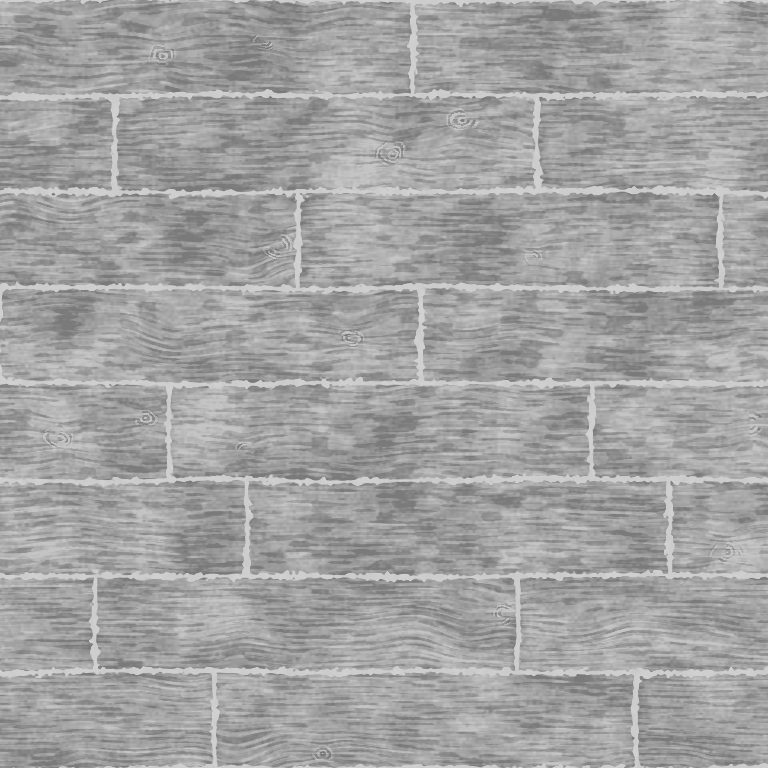
This texture is drawn by a WebGL 1 fragment shader. Its source:

```glsl
precision highp float;

uniform vec2 u_resolution;

#define ROWS 8.0
#define PLANK_LENGTH 0.5500
#define JOINT_HALF_WIDTH 0.0023
#define JOINT_RAGGED 0.0052
#define JOINT_WOBBLE 0.006
#define GRAIN_SCALE vec2(36.0, 270.0)
#define GRAIN_WARP 0.020
#define KNOT_RADIUS 0.027
#define WOOD_TONE 0.632
#define JOINT_TONE 0.805

float hash(vec2 p) {
  return fract(sin(dot(p, vec2(127.1, 311.7))) * 43758.5);
}

float noise(vec2 p) {
  vec2 i = floor(p);
  vec2 f = fract(p);
  f = f * f * (3.0 - 2.0 * f);
  return mix(mix(hash(i), hash(i + vec2(1.0, 0.0)), f.x),
             mix(hash(i + vec2(0.0, 1.0)), hash(i + 1.0), f.x), f.y);
}

float fbm(vec2 p) {
  float sum = 0.0;
  float amplitude = 0.5;
  for (int i = 0; i < 4; i++) {
    sum += amplitude * noise(p);
    p = p * 2.03 + 7.3;
    amplitude *= 0.55;
  }
  return sum / 1.01;
}

// Stagger of each row, as a share of the plank length
float rowOffset(float row) {
  vec4 slot = vec4(0.0, 1.0, 2.0, 3.0);
  vec4 upper = vec4(0.978, 0.272, 0.706, -0.004);
  vec4 lower = vec4(0.400, 0.585, 0.225, 0.507);
  float index = mod(row, 8.0);
  return dot(upper, vec4(equal(vec4(index), slot)))
       + dot(lower, vec4(equal(vec4(index - 4.0), slot)));
}

// Wood tone; local is the position inside the plank
float wood(vec2 p, vec2 local, vec2 plank) {
  vec2 seeded = p + plank * vec2(3.17, 1.73);
  float figure = smoothstep(0.5, 0.8, noise(seeded * vec2(5.0, 16.0) + 31.0));
  float warp = GRAIN_WARP * (0.2 + figure) * (noise(seeded * vec2(13.0, 9.0)) - 0.5);
  float knots = 0.0;

  // Knots bend the grain and carry broken, uneven rings
  for (int i = 0; i < 2; i++) {
    vec2 key = plank * 5.3 + float(i) * 19.7;
    vec2 center = vec2(hash(key), 0.12 + 0.76 * hash(key + 4.1))
                * vec2(PLANK_LENGTH, 1.0 / ROWS);
    float present = step(0.4, hash(key + 8.6));
    vec2 offset = local - center;
    float size = KNOT_RADIUS * (0.5 + 0.5 * hash(key + 2.9));
    float r = length(offset * vec2(1.0, 1.25)) + 0.012 * (fbm(p * 55.0) - 0.5);
    float inside = present * (1.0 - smoothstep(size * 0.6, size, r));
    float ring = smoothstep(-0.3, 0.3, sin(r * 1000.0 + 4.0 * noise(p * 80.0))) - 0.5;
    float broken = smoothstep(0.4, 0.6, noise(p * 100.0 + 5.0));
    knots += inside * (0.02 + 0.20 * ring * broken);
    warp -= present * 0.55 * offset.y * exp(-dot(offset, offset) / (size * size * 1.6));
  }

  // Short dark dashes, thinned out and clustered by the broad wear
  vec2 grain = vec2(seeded.x, seeded.y + warp);
  float wear = fbm(seeded * vec2(11.0, 14.0));
  float roughness = 0.16 * (noise(p * 230.0) - 0.5);
  float dashField = noise(grain * GRAIN_SCALE) + roughness;
  float dashes = smoothstep(0.52, 0.68, dashField + 0.35 * (0.5 - wear));
  float fibres = noise(grain * GRAIN_SCALE * vec2(1.9, 1.4) + 43.0);
  float highlights = smoothstep(0.62, 0.78, noise(grain * GRAIN_SCALE * vec2(0.8, 0.9) + 87.0));
  float bands = noise(grain * vec2(10.0, 80.0) + 11.0);
  float phase = grain.y * 560.0 + 5.0 * noise(grain * vec2(6.0, 30.0));
  float waves = smoothstep(0.2, 0.8, sin(phase) + roughness * 3.0) - 0.4;

  float tone = WOOD_TONE + 0.03 * (hash(plank + 2.3) - 0.5);
  tone += 0.24 * (wear - 0.5) + 0.13 * (fbm(seeded * vec2(38.0, 48.0)) - 0.5);
  tone -= 0.10 * (dashes - 0.36);
  tone += 0.055 * (highlights - 0.2) + 0.08 * (fibres - 0.5);
  tone += 0.03 * (bands - 0.5) + 0.07 * (noise(p * 240.0 + 17.0) - 0.5);
  tone += 0.075 * figure * waves * smoothstep(0.25, 0.6, bands);
  return tone + knots;
}

void main() {
  vec2 p = gl_FragCoord.xy / u_resolution.y;
  float pixel = 1.0 / u_resolution.y;

  // Hand-laid wobble of the plank layout
  vec2 laid = vec2(p.x, 1.0 - p.y);
  laid.y += JOINT_WOBBLE * (noise(vec2(p.x * 7.0, floor(p.y * ROWS + 0.5) * 3.7)) - 0.5);
  laid.x += 0.5 * JOINT_WOBBLE * (noise(p * vec2(2.0, 28.0)) - 0.5);

  float row = floor(laid.y * ROWS);
  float along = laid.x / PLANK_LENGTH - rowOffset(row);
  vec2 plank = vec2(floor(along), row);
  vec2 cell = vec2(fract(along), fract(laid.y * ROWS));
  vec2 plankSize = vec2(PLANK_LENGTH, 1.0 / ROWS);
  vec2 edge = min(cell, 1.0 - cell) * plankSize;
  float joint = min(edge.x - 0.0004, edge.y);

  // Thin mortar line with ragged chips
  float chips = noise(p * 85.0) * noise(p * 230.0 + 9.0);
  float halfWidth = JOINT_HALF_WIDTH + JOINT_RAGGED * (1.6 * chips - 0.2);
  float mortar = 1.0 - smoothstep(-0.7 * pixel, 0.7 * pixel, joint - halfWidth);

  float tone = wood(p, cell * plankSize, plank);
  tone -= 0.10 * exp(-joint / 0.006) * noise(p * 45.0 + 3.0);
  tone = clamp(tone, 0.48, 0.77);
  float mortarTone = JOINT_TONE + 0.03 * (noise(p * 120.0) - 0.5);
  gl_FragColor = vec4(vec3(mix(tone, mortarTone, mortar)), 1.0);
}
```
